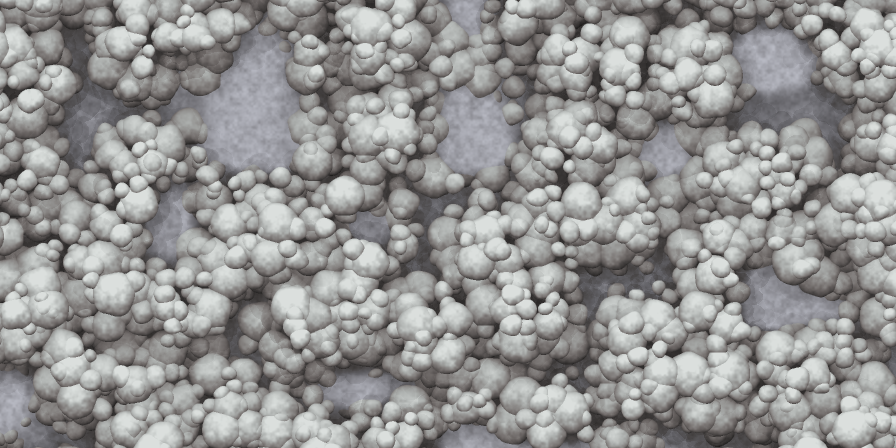
Reproduce this texture procedurally as a WebGL 2 fragment shader.

```glsl
#version 300 es
precision highp float;

uniform vec2 u_resolution;
out vec4 outColor;

struct Surface {
    float height;
    vec3 normal;
    float tone;
    float isFloor;
};

vec3 hash3(vec2 p) {
    vec3 q = fract(vec3(p.xyx) * vec3(0.1031, 0.1030, 0.0973));
    q += dot(q, q.yxz + 33.33);
    return fract((q.xxy + q.yzz) * q.zyx);
}

float noise(vec2 p) {
    vec2 i = floor(p), f = fract(p);
    f = f * f * (3.0 - 2.0 * f);
    float low = mix(hash3(i).x, hash3(i + vec2(1, 0)).x, f.x);
    float high = mix(hash3(i + vec2(0, 1)).x, hash3(i + vec2(1, 1)).x, f.x);
    return mix(low, high, f.y);
}

// Bare patches where the smooth bed shows between the clusters
float barePatch(vec2 p) {
    return smoothstep(0.66, 0.84, noise(p * vec2(4.5, 5.5) + 7.3));
}

// Broad mounds that carry the grains
float moundHeight(vec2 p, float cellSize, float radius) {
    vec2 cell = floor(p / cellSize);
    float height = 0.0;
    for (int y = -1; y <= 1; y++)
    for (int x = -1; x <= 1; x++) {
        vec2 id = cell + vec2(x, y);
        vec3 rnd = hash3(id + 211.0);
        vec2 d = p - (id + 0.1 + 0.8 * rnd.xy) * cellSize;
        float dome = 1.0 - dot(d, d) / (radius * radius);
        if (dome > 0.0) height = max(height, 0.09 * dome + 0.07 * rnd.z * sqrt(dome));
    }
    return height * (1.0 - barePatch(p));
}

// Adds one size of round grains, keeping whichever surface is highest
void addGrains(inout Surface s, vec2 p, float cellSize, vec2 radii, vec2 rise, float minMound, float seed) {
    vec2 cell = floor(p / cellSize);
    for (int y = -1; y <= 1; y++)
    for (int x = -1; x <= 1; x++) {
        vec2 id = cell + vec2(x, y);
        vec3 rnd = hash3(id + seed);
        vec2 center = (id + 0.1 + 0.8 * rnd.xy) * cellSize;
        float radius = cellSize * mix(radii.x, radii.y, rnd.z);
        vec2 d = p - center;
        float cap = radius * radius - dot(d, d);
        if (cap <= 0.0) continue;
        float mound = moundHeight(center, 0.19, 0.13);
        if (mound < minMound) continue;
        vec3 extra = hash3(id + seed + 57.0);
        float height = mound + mix(rise.x, rise.y, extra.x) + sqrt(cap);
        if (height > s.height)
            s = Surface(height, vec3(d, sqrt(cap)) / radius, extra.y, 0.0);
    }
}

Surface crust(vec2 p) {
    // Uneven outlines
    p += 0.009 * (vec2(noise(p * 34.0), noise(p * 34.0 + 19.7)) - 0.5);
    float bed = 0.065 * barePatch(p) + 0.012 * noise(p * 30.0);
    Surface s = Surface(bed, vec3(0, 0, 1), 0.5, 1.0);
    addGrains(s, p, 0.066, vec2(0.50, 0.76), vec2(-0.02, 0.02), 0.02, 11.0);
    addGrains(s, p, 0.036, vec2(0.42, 0.74), vec2(-0.005, 0.042), 0.004, 83.0);
    return s;
}

vec3 shade(Surface s, vec2 p, float occlusion) {
    // Fine crystalline roughness
    vec2 rough = vec2(noise(p * 95.0), noise(p * 95.0 + 41.0)) - 0.5;
    rough += 0.5 * (vec2(noise(p * 190.0), noise(p * 190.0 + 23.0)) - 0.5);
    vec3 n = normalize(s.normal + vec3(0.5 * rough, 0.0));

    float diffuse = 0.5 + 0.5 * dot(n, normalize(vec3(-0.14, 0.64, 0.76)));
    float lift = mix(0.74, 1.08, smoothstep(0.0, 0.19, s.height));
    float light = 0.88 * diffuse * lift * exp(-13.0 * occlusion);
    light *= 0.95 + 0.1 * s.tone;
    light += 0.025 * (noise(p * 240.0) - 0.5);
    light = 0.05 + 0.95 * light;

    // Warm shadows, neutral lights, bluish bed
    vec3 tint = mix(vec3(1.04, 0.985, 0.97), vec3(0.985, 1.005, 0.995), smoothstep(0.35, 0.72, light));
    tint = mix(tint, vec3(0.98, 0.985, 1.05), 0.8 * s.isFloor * smoothstep(0.2, 0.4, light));
    return min(light, 0.87) * tint;
}

void main() {
    vec2 p = gl_FragCoord.xy / u_resolution.y;

    // Surrounding heights, weighted toward the light
    float ring[8];
    for (int i = 0; i < 8; i++) {
        float angle = 0.785398 * float(i) + 0.3;
        float reach = (i % 2 == 0) ? 0.025 : 0.058;
        ring[i] = crust(p + reach * vec2(cos(angle), sin(angle)) + vec2(-0.003, 0.012)).height;
    }

    // Four samples per pixel smooth the grain edges
    vec3 color = vec3(0);
    for (int j = 0; j < 4; j++) {
        vec2 q = p + (vec2(j % 2, j / 2) - 0.5) * 0.6 / u_resolution.y;
        Surface s = crust(q);
        float occlusion = 0.0;
        for (int i = 0; i < 8; i++) occlusion += clamp(ring[i] - s.height, 0.0, 0.11) / 8.0;
        color += 0.25 * shade(s, q, occlusion);
    }
    outColor = vec4(color, 1.0);
}
```
